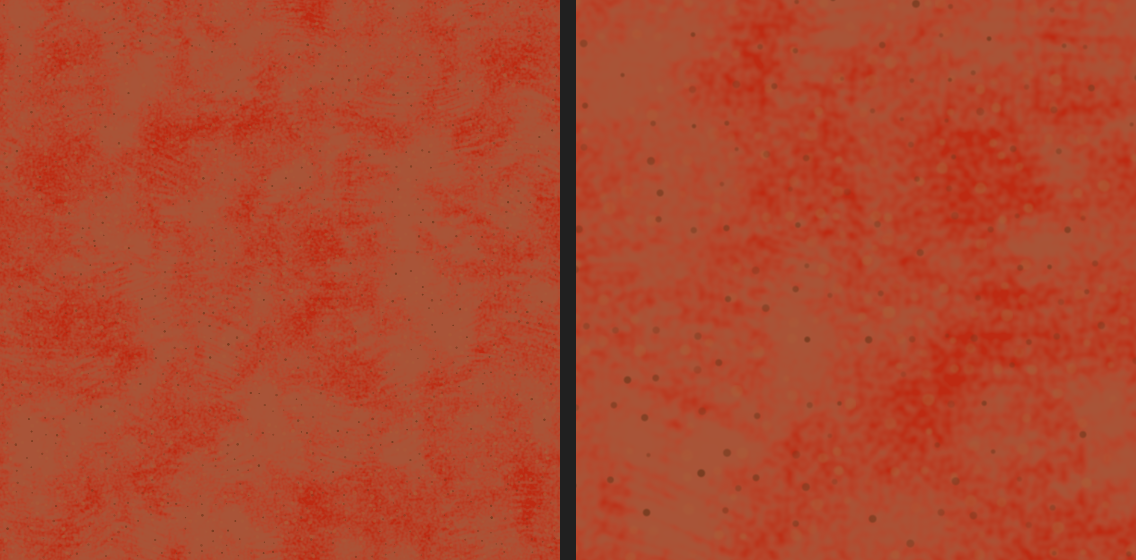
Left: the whole. Right: its middle third, enlarged.
This texture is drawn by a three.js fragment shader. Its source:

```glsl
// Weathered terracotta plaster: red clouds, fine grain, brushed streaks and tiny specks.
varying vec2 vUv;

const vec3 PALE_CLAY = vec3(0.662, 0.330, 0.218);
const vec3 WARM_CLAY = vec3(0.712, 0.282, 0.178);
const vec3 DEEP_RED = vec3(0.740, 0.165, 0.070);
const vec3 DARK_SPECK = vec3(0.44, 0.22, 0.11);
const vec3 OCHRE_SPECK = vec3(0.67, 0.39, 0.22);
const float TAU = 6.2831853;

vec3 hash3(vec2 cell, float seed) {
  vec3 p = fract(vec3(cell.xyx + seed * 7.31) * vec3(0.1031, 0.1030, 0.0973));
  p += dot(p, p.yxz + 33.33);
  return fract((p.xxy + p.yzz) * p.zyx);
}

float cornerSlope(vec2 cell, vec2 offset, vec2 period, float seed) {
  float angle = TAU * hash3(mod(cell, period), seed).x;
  return dot(vec2(cos(angle), sin(angle)), offset);
}

// Gradient noise that wraps after a whole number of cells.
float gradientNoise(vec2 uv, vec2 period, float seed) {
  vec2 p = uv * period;
  vec2 cell = floor(p);
  vec2 f = p - cell;
  vec2 w = f * f * f * (f * (f * 6.0 - 15.0) + 10.0);
  vec2 e = vec2(1.0, 0.0);
  float low = mix(cornerSlope(cell, f, period, seed),
                  cornerSlope(cell + e.xy, f - e.xy, period, seed), w.x);
  float high = mix(cornerSlope(cell + e.yx, f - e.yx, period, seed),
                   cornerSlope(cell + e.xx, f - e.xx, period, seed), w.x);
  return mix(low, high, w.y);
}

float clouds(vec2 uv, float period, float seed) {
  float sum = 0.0;
  float gain = 1.0;
  for (int i = 0; i < 6; i++) {
    sum += gain * gradientNoise(uv, vec2(period), seed + float(i));
    period *= 2.0;
    gain *= 0.6;
  }
  return sum;
}

// Rounded lobes: zero along the creases between them.
float lobes(vec2 uv, float period, float seed) {
  float sum = 0.0;
  float gain = 1.0;
  for (int i = 0; i < 4; i++) {
    sum += gain * abs(gradientNoise(uv, vec2(period), seed + float(i)));
    period *= 2.0;
    gain *= 0.55;
  }
  return sum;
}

vec2 warp(vec2 uv, float period, float amount, float seed) {
  return uv + amount * vec2(gradientNoise(uv, vec2(period), seed),
                            gradientNoise(uv, vec2(period), seed + 1.0));
}

// Patches of fine parallel brush marks whose direction drifts slowly.
float streaks(vec2 uv, float seed) {
  float patches = smoothstep(0.0, 0.25, gradientNoise(uv, vec2(9.0), seed));
  vec2 bent = warp(uv, 4.0, 0.12, seed + 1.0);
  return patches * gradientNoise(bent, vec2(22.0, 120.0), seed + 3.0);
}

// One jittered round speck per chosen cell, always kept inside that cell.
float specks(vec2 uv, float count, float share, float radius, float blur, float seed) {
  vec2 cell = floor(uv * count);
  vec3 rnd = hash3(mod(cell, count), seed);
  vec3 extra = hash3(mod(cell, count), seed + 5.0);
  vec2 center = (cell + 0.2 + 0.6 * rnd.xy) / count;
  float size = radius * mix(0.6, 1.25, extra.x);
  float disc = 1.0 - smoothstep(size - blur, size + blur, length(uv - center));
  return disc * step(rnd.z, share) * mix(0.5, 1.0, extra.y);
}

vec3 clayColor(float redness) {
  vec3 warm = mix(PALE_CLAY, WARM_CLAY, smoothstep(0.0, 0.32, redness));
  return mix(warm, DEEP_RED, clamp((redness - 0.26) / 0.74, 0.0, 1.0));
}

void main() {
  // Broad stains with creases
  vec2 uv = warp(warp(vUv, 7.0, 0.035, 11.0), 22.0, 0.010, 14.0);
  float tone = 0.49 + 0.53 * clouds(uv, 6.0, 21.0);
  tone += 0.55 * (0.34 - lobes(uv, 9.0, 31.0));

  // Brush marks and grain, stronger where the stain is redder
  float stain = smoothstep(0.2, 0.7, tone);
  float grain = gradientNoise(vUv, vec2(190.0), 41.0)
              + 0.7 * gradientNoise(vUv, vec2(105.0), 42.0);
  tone += grain * mix(0.14, 0.40, stain);
  tone += 0.38 * (streaks(vUv, 51.0) + streaks(vUv, 61.0));

  float redness = clamp(tone, 0.0, 1.0);
  vec3 color = clayColor(redness * redness);

  // Soft ochre flecks on the stains, small dark pits on the pale clay
  float ochre = specks(vUv, 64.0, 0.45, 0.0029, 0.0012, 71.0);
  color = mix(color, OCHRE_SPECK, ochre * mix(0.3, 0.55, stain));
  float pits = specks(vUv, 46.0, 0.52, 0.0019, 0.0008, 81.0);
  color = mix(color, DARK_SPECK, pits * mix(0.85, 0.45, stain));

  gl_FragColor = vec4(color, 1.0);
}
```
